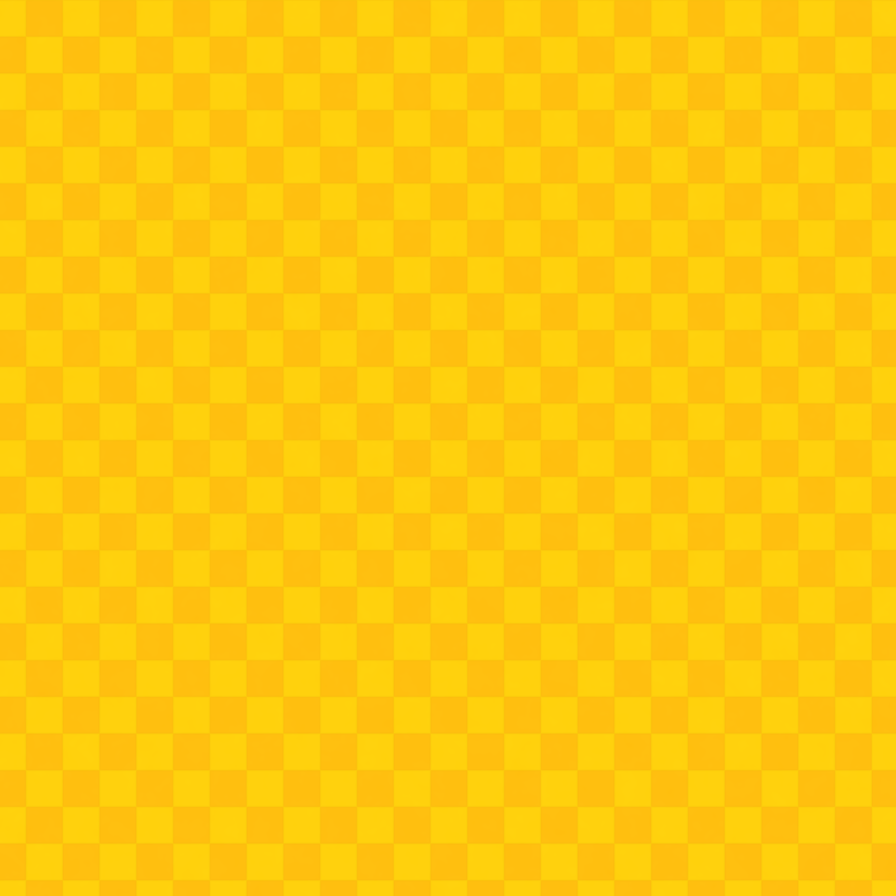
Write a WebGL 1 fragment shader that draws this pattern.

```glsl
precision highp float;

uniform vec2 u_resolution;

vec2 hashGradient(vec2 p) {
  vec2 h = vec2(dot(p, vec2(127.1, 311.7)), dot(p, vec2(269.5, 183.3)));
  return 2.0 * fract(sin(h) * 4375.85) - 1.0;
}

float gradientNoise(vec2 p) {
  vec2 i = floor(p);
  vec2 f = fract(p);
  vec2 u = f * f * (3.0 - 2.0 * f);
  float a = dot(hashGradient(i), f);
  float b = dot(hashGradient(i + vec2(1.0, 0.0)), f - vec2(1.0, 0.0));
  float c = dot(hashGradient(i + vec2(0.0, 1.0)), f - vec2(0.0, 1.0));
  float d = dot(hashGradient(i + 1.0), f - 1.0);
  return mix(mix(a, b, u.x), mix(c, d, u.x), u.y);
}

void main() {
  vec2 uv = gl_FragCoord.xy / u_resolution;

  // Cell coordinates, with rows counted from the top edge
  vec2 cell = vec2(uv.x * 24.365 + 0.293, (1.0 - uv.y) * 24.43);
  vec2 pixel = 24.4 / u_resolution;

  // Signed distance to the nearest cell edge on each axis
  vec2 edge = abs(mod(cell - 0.5, 2.0) - 1.0) - 0.5;
  vec2 side = clamp(edge / max(0.6 * pixel, vec2(0.02)), -1.0, 1.0);
  float checker = 0.5 + 0.5 * side.x * side.y;

  vec3 color = mix(vec3(1.0, 0.75, 0.06), vec3(1.0, 0.82, 0.05), checker);

  // Faint darker seam between cells
  float seamDistance = min(abs(edge.x), abs(edge.y));
  float seam = 1.0 - smoothstep(0.0, 0.03 + pixel.x, seamDistance);
  color -= seam * vec3(0.012, 0.012, 0.004);

  // Barely visible mottling of the surface
  float mottle = gradientNoise(cell * 1.7) + 0.5 * gradientNoise(cell * 5.0);
  color += mottle * vec3(0.0, 0.006, 0.008);

  gl_FragColor = vec4(color, 1.0);
}
```
